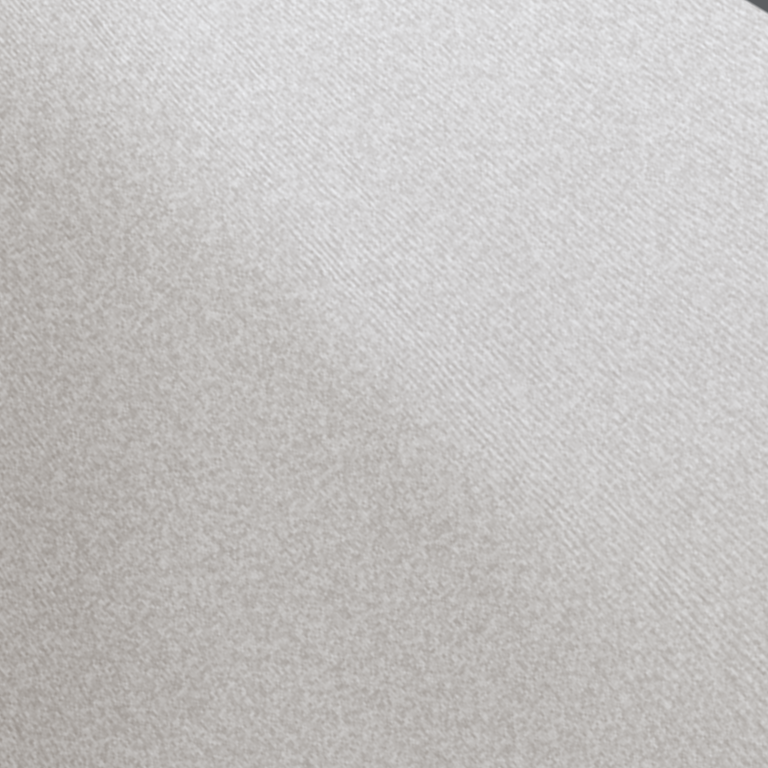
A Shadertoy shader for this texture:

```glsl
// Pale ribbed fabric with a soft diagonal fold between a lit and a shaded side.

const vec3 WARM_SHADE = vec3(0.665, 0.645, 0.628);
const vec3 COOL_LIGHT = vec3(0.872, 0.872, 0.872);
const vec3 BACKDROP = vec3(0.36, 0.37, 0.38);
const float SHADE_LEVEL = 0.665;   // red value of WARM_SHADE
const float LIGHT_LEVEL = 0.872;   // red value of COOL_LIGHT

const vec2 FOLD_CENTER = vec2(0.47, 0.53);
const vec2 FOLD_NORMAL = vec2(0.74, 0.67);
const float FOLD_SOFTNESS = 0.07;
const float RIB_PERIOD = 0.0086;
const float RIB_BEND = 0.4;
const float RIB_CONTRAST = 0.029;
const float GRAIN_CELLS = 270.0;
const float GRAIN_CONTRAST = 0.14;
const float TAU = 6.2831853;

float hash(vec2 p) {
    return fract(sin(dot(p, vec2(12.9898, 78.233))) * 43758.5453);
}

float valueNoise(vec2 p) {
    vec2 cell = floor(p);
    vec2 f = fract(p);
    f = f * f * (3.0 - 2.0 * f);
    float low = mix(hash(cell), hash(cell + vec2(1, 0)), f.x);
    float high = mix(hash(cell + vec2(0, 1)), hash(cell + vec2(1, 1)), f.x);
    return mix(low, high, f.y);
}

// Noise centred on zero
float signedNoise(vec2 p) {
    return valueNoise(p) - 0.5;
}

// Broad light on the cloth; lit runs from 0 in the shade to 1 past the fold
float foldLight(vec2 uv, float across, float along, out float lit) {
    float wobble = 0.02 * signedNoise(uv * 5.0);
    float softness = FOLD_SOFTNESS + 0.45 * along * along;
    lit = smoothstep(-softness, softness, across + wobble);
    float shade = 0.678 + 0.09 * uv.y * uv.y + 0.052 * smoothstep(0.0, 0.35, uv.x);
    float light = 0.762 + 0.092 * uv.y;
    return mix(shade, light, lit);
}

// Fine ribs that fan out across the cloth and break up along their length
float ribs(vec2 uv, vec2 fromFold, float across, float along, float lit) {
    float bend = 0.5 * RIB_BEND * (fromFold.y * fromFold.y - fromFold.x * fromFold.x);
    float jitter = 0.005 * signedNoise(vec2(across * 45.0, along * 30.0));
    float wave = sin(TAU * (across + bend + jitter) / RIB_PERIOD);
    float nearFold = exp(-pow((across - 0.06) / 0.09, 2.0));
    float leftEdge = 1.0 - smoothstep(0.0, 0.22, uv.x);
    float strength = 0.08 + 0.55 * lit + 0.3 * nearFold * lit + 0.4 * leftEdge;
    float patches = 0.45 + 1.1 * valueNoise(vec2(across * 60.0, along * 22.0));
    return wave * strength * patches;
}

// Short fibres, slightly stretched along the ribs
float grain(float across, float along) {
    vec2 p = vec2(across, along * 0.8) * GRAIN_CELLS;
    return 0.7 * signedNoise(p) + 0.15 * signedNoise(p * 0.53 + 17.3)
         + 0.4 * signedNoise(p * 1.4 + 41.7);
}

void mainImage(out vec4 fragColor, in vec2 fragCoord) {
    vec2 uv = fragCoord / iResolution.xy;
    vec2 fromFold = uv - FOLD_CENTER;
    float across = dot(fromFold, FOLD_NORMAL);
    float along = dot(fromFold, vec2(FOLD_NORMAL.y, -FOLD_NORMAL.x));

    // Light, ribs and fibres
    float lit;
    float level = foldLight(uv, across, along, lit);
    level += 0.01 * signedNoise(uv * 9.0 + 3.0);
    level += RIB_CONTRAST * ribs(uv, fromFold, across, along, lit);
    level += GRAIN_CONTRAST * mix(1.0, 0.8, lit) * grain(across, along);

    // Warm shade to cool light, with a faint lilac cast on the lit side
    float tone = (level - SHADE_LEVEL) / (LIGHT_LEVEL - SHADE_LEVEL);
    vec3 color = mix(WARM_SHADE, COOL_LIGHT, tone);
    color.b += 0.006 * lit * smoothstep(0.2, 0.6, uv.y);

    // Dark backdrop beyond the upper right corner
    float corner = dot(uv, vec2(0.515, 0.857)) - 1.3566;
    color = mix(color, BACKDROP, smoothstep(-0.002, 0.003, corner));

    fragColor = vec4(color, 1.0);
}
```
